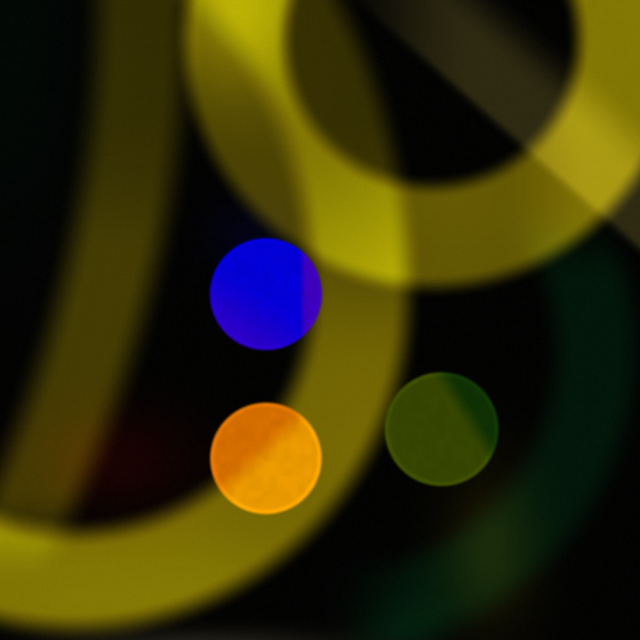
Write a Shadertoy shader that draws this background.

```glsl
// Defocused night lights: broad soft yellow loops and a faint diagonal beam on
// near-black, with three crisp bokeh discs in blue, orange and green.
// Loops are blurred ring distances summed as light; discs are blended on top.

const vec3 NIGHT  = vec3(0.010, 0.010, 0.008);
const vec3 YELLOW = vec3(1.000, 0.880, 0.010);
const vec3 OLIVE  = vec3(0.170, 0.155, 0.060);
const vec3 FOREST = vec3(0.000, 0.080, 0.030);
const vec3 BLUE   = vec3(0.010, 0.000, 0.840);
const vec3 VIOLET = vec3(0.240, 0.000, 0.740);
const vec3 AMBER  = vec3(0.910, 0.600, 0.000);
const vec3 RUST   = vec3(0.830, 0.430, 0.000);
const vec3 MOSS   = vec3(0.210, 0.270, 0.000);
const vec3 PINE   = vec3(0.060, 0.190, 0.015);

float hash(vec2 p) {
    return fract(sin(dot(p, vec2(127.1, 311.7))) * 43758.5453);
}

float noise(vec2 p) {
    vec2 cell = floor(p), f = fract(p);
    f = f * f * (3.0 - 2.0 * f);
    float low  = mix(hash(cell), hash(cell + vec2(1, 0)), f.x);
    float high = mix(hash(cell + vec2(0, 1)), hash(cell + vec2(1, 1)), f.x);
    return mix(low, high, f.y);
}

// Coverage of a signed distance, feathered by blur on each side
float cover(float dist, float blur) {
    return 1.0 - smoothstep(-blur, blur, dist);
}

// Soft ring around the origin
float ring(vec2 p, float radius, float halfWidth, float blur) {
    return cover(abs(length(p) - radius) - halfWidth, blur);
}

// Round falloff with separate horizontal and vertical sizes
float glow(vec2 p, vec2 center, vec2 size) {
    vec2 q = (p - center) / size;
    return exp(-dot(q, q));
}

// Blend a two-tone disc with a slightly lighter rim over the scene
vec3 disc(vec3 scene, vec2 q, float radius, vec3 first, vec3 second, float tone, float rimGain) {
    float dist = length(q) - radius;
    float rim = smoothstep(-0.010, -0.003, dist);
    vec3 tint = mix(first, second, tone) * (1.0 + rimGain * rim);
    tint *= 0.97 + 0.06 * noise(q * 90.0);
    return mix(scene, tint, cover(dist, 0.0035));
}

// Yellow loops: tall left loop, round upper loop and a curved left stroke
float loops(vec2 p) {
    vec2 tall = p - vec2(0.117, 0.538);
    tall.y *= tall.y > 0.0 ? 0.69 : 1.0;
    float tallGain = mix(0.44, 0.20, smoothstep(0.40, 0.82, p.y));
    tallGain += 0.07 * (1.0 - smoothstep(0.05, 0.25, p.y));
    float light = tallGain * ring(tall, 0.4448, 0.075, 0.026);

    vec2 upper = p - vec2(0.6745, 0.9375);
    float upperGain = 0.28 + 0.10 * smoothstep(-0.25, 0.0, upper.x);
    upperGain += 0.11 * smoothstep(0.10, 0.25, upper.x);
    upperGain += 0.26 * glow(p, vec2(0.37, 0.99), vec2(0.12, 0.13));
    light += upperGain * ring(upper, 0.307, 0.078, 0.020);

    float drop = 1.0 - p.y;
    float strokeX = 0.222 - 0.28 * drop * drop;
    float strokeGain = 0.25 * smoothstep(0.08, 0.24, p.y);
    strokeGain *= 0.75 + 0.25 * smoothstep(0.15, 0.40, drop);
    light += strokeGain * cover(abs(p.x - strokeX) - 0.068, 0.034);
    return light;
}

// Faint coloured hazes, the diagonal beam and the dark green arc
vec3 haze(vec2 p) {
    float across = dot(p, vec2(0.66, 0.75)) - 1.113;
    float beam = smoothstep(-0.008, 0.014, across) * (1.0 - smoothstep(0.08, 0.17, across));
    float crease = glow(vec2(across, 0.0), vec2(-0.003, 0.0), vec2(0.010, 1.0));
    vec3 light = OLIVE * beam * smoothstep(0.50, 0.75, p.x) * (1.0 - 0.4 * crease);

    float arc = ring(p - vec2(0.527, 0.453), 0.404, 0.060, 0.030);
    arc *= smoothstep(0.50, 0.70, p.x) * (1.0 - smoothstep(0.55, 0.68, p.y));
    light += FOREST * arc;
    light += FOREST * 0.7 * glow(p, vec2(0.63, 0.01), vec2(0.07, 0.06));
    light += vec3(0.09, 0.08, 0.0) * glow(p, vec2(0.765, 0.14), vec2(0.07, 0.13));
    light += vec3(0.09, 0.0, 0.0) * glow(p, vec2(0.18, 0.28), vec2(0.12, 0.08));
    light += vec3(0.0, 0.0, 0.07) * glow(p, vec2(0.38, 0.63), vec2(0.06, 0.05));
    light += vec3(0.13, 0.12, 0.09) * glow(p, vec2(0.32, -0.01), vec2(0.20, 0.025));
    light += vec3(0.0, 0.025, 0.012) * glow(p, vec2(0.0, 0.95), vec2(0.12, 0.30));
    return light;
}

void mainImage(out vec4 fragColor, in vec2 fragCoord) {
    vec2 p = (fragCoord - 0.5 * iResolution.xy) / min(iResolution.x, iResolution.y) + 0.5;

    float light = loops(p) * (0.96 + 0.08 * noise(p * 7.0));
    float greenish = smoothstep(0.42, 0.58, light);
    vec3 color = NIGHT + haze(p) + YELLOW * light * vec3(1.0, 1.0 + 0.07 * greenish, 1.0);

    // Blue disc: violet at the lower left and in a right-hand crescent
    vec2 q = p - vec2(0.4154, 0.5404);
    float violet = 0.75 * smoothstep(-0.01, 0.09, -0.5 * q.x - 0.8 * q.y);
    violet = max(violet, smoothstep(0.050, 0.064, q.x));
    color = disc(color, q, 0.0875, BLUE, VIOLET, violet, 0.05);

    // Orange disc: rust toward the upper left
    q = p - vec2(0.4154, 0.2838);
    float rust = smoothstep(-0.012, 0.030, dot(q, vec2(-0.68, 0.73)));
    color = disc(color, q, 0.0870, AMBER, RUST, rust, 0.10);

    // Green disc: pine toward the upper right
    q = p - vec2(0.6900, 0.3294);
    float pine = smoothstep(-0.010, 0.022, dot(q, vec2(0.85, 0.53)) - 0.040);
    color = disc(color, q, 0.0890, MOSS, PINE, pine, 0.18);

    // Fine film grain
    color += 0.010 * (hash(floor(p * 512.0)) - 0.5);
    fragColor = vec4(clamp(color, 0.0, 1.0), 1.0);
}
```
